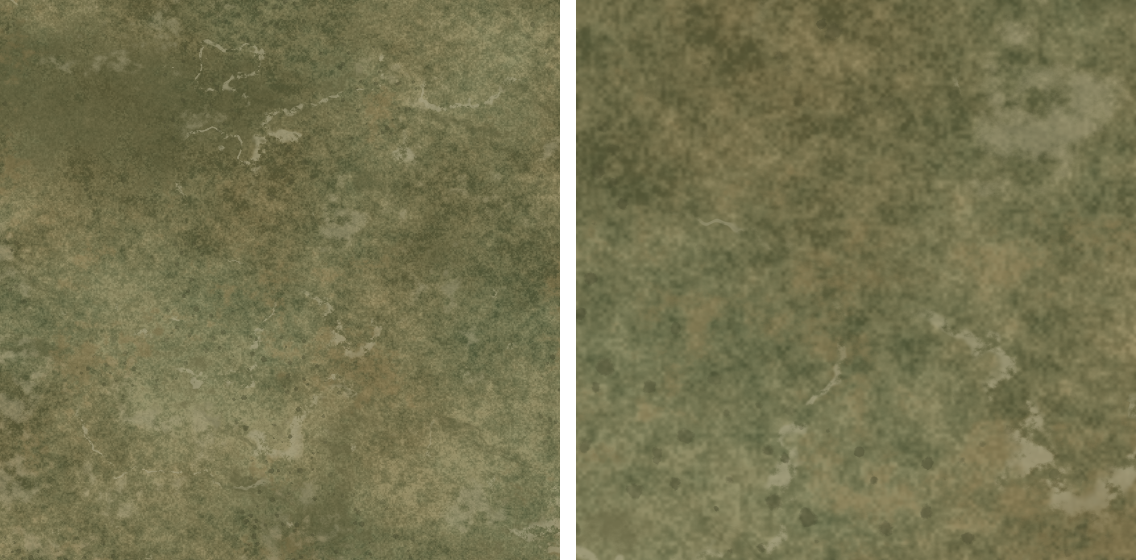
Left, the full canvas; right, a detail of the centre.
Write a WebGL 1 fragment shader that draws this texture.

```glsl
precision highp float;
// Weathered olive plaster: warped fractal noise sets the broad mottling and
// crisp grain, masked layers add dark moss, ochre stains, scuffs, broken pale
// veins and flaked chips, and scattered cells add small dark pits.

uniform vec2 u_resolution;

const vec3 MOSS = vec3(0.325, 0.328, 0.205);
const vec3 OLIVE = vec3(0.460, 0.450, 0.308);
const vec3 SAND = vec3(0.595, 0.572, 0.418);
const vec3 OCHRE = vec3(0.540, 0.465, 0.305);
const vec3 CHALK = vec3(0.670, 0.650, 0.530);
const vec3 PIT = vec3(0.260, 0.260, 0.165);

float hash(vec2 p) {
  vec3 q = fract(vec3(p.xyx) * 0.1031);
  q += dot(q, q.yzx + 33.33);
  return fract((q.x + q.y) * q.z);
}

float noise(vec2 p) {
  vec2 cell = floor(p);
  vec2 f = fract(p);
  f = f * f * (3.0 - 2.0 * f);
  float low = mix(hash(cell), hash(cell + vec2(1.0, 0.0)), f.x);
  float high = mix(hash(cell + vec2(0.0, 1.0)), hash(cell + 1.0), f.x);
  return mix(low, high, f.y);
}

mat2 rotation(float angle) {
  float c = cos(angle);
  float s = sin(angle);
  return mat2(c, s, -s, c);
}

// Fractal noise, normalised to the range 0 to 1.
float fbm(vec2 p) {
  float sum = 0.0;
  float weight = 0.5;
  float total = 0.0;
  mat2 turn = rotation(0.65);
  for (int i = 0; i < 6; i++) {
    sum += weight * noise(p);
    total += weight;
    p = turn * p * 2.03 + 17.3;
    weight *= 0.56;
  }
  return sum / total;
}

// Ragged round spots, one candidate per cell; share is the filled fraction.
float spots(vec2 p, float share, float radius, float ragged) {
  float cover = 0.0;
  for (int y = -1; y <= 1; y++) {
    for (int x = -1; x <= 1; x++) {
      vec2 cell = floor(p) + vec2(float(x), float(y));
      vec2 centre = cell + vec2(hash(cell + 3.1), hash(cell + 8.7));
      float size = radius * mix(0.4, 1.0, hash(cell + 21.3));
      float dist = length(p - centre) + ragged * radius;
      float spot = 1.0 - smoothstep(size * 0.45, size, dist);
      cover = max(cover, spot * step(hash(cell + 41.9), share));
    }
  }
  return cover;
}

// Thin contour of a noise field, kept only where the mask is high.
float vein(vec2 p, float width, float mask) {
  float line = abs(noise(p) - 0.5);
  return (1.0 - smoothstep(width * 0.3, width, line)) * mask;
}

void main() {
  vec2 uv = gl_FragCoord.xy / min(u_resolution.x, u_resolution.y);
  vec2 warp = vec2(fbm(uv * 5.0 + 4.0), fbm(uv * 5.0 + 31.0)) - 0.5;
  vec2 p = uv + 0.13 * warp;

  // Mottling from broad clouds down to grain
  float broad = fbm(p * vec2(2.6, 3.4) + 7.0) - 0.5;
  float medium = fbm(uv * vec2(14.0, 18.0) + 51.0) - 0.5;
  float fine = fbm(uv * vec2(64.0, 76.0) + 13.0) - 0.5;
  float grain = noise(uv * 210.0) + 1.3 * noise(uv * 405.0 + 9.0) - 1.15;
  float tone = 0.49 + 1.0 * broad + 0.65 * medium + 0.75 * fine + 0.29 * grain;
  vec3 color = mix(MOSS, OLIVE, smoothstep(-0.12, 0.56, tone));
  color = mix(color, SAND, smoothstep(0.4, 1.06, tone));

  // Drift between green and brown
  float hue = fbm(p * 4.5 + 83.0) - 0.53 + 0.5 * fine;
  color += hue * vec3(0.055, -0.015, -0.03);

  // Dark moss with crumbled edges, and slanted scuffs
  float moss = smoothstep(0.54, 0.74, fbm(p * 3.6 + 121.0) + 0.4 * fine + 0.25 * medium);
  color = mix(color, MOSS, 0.55 * moss);
  vec2 slant = rotation(0.4) * p;
  float scuff = smoothstep(0.56, 0.8, fbm(slant * vec2(9.0, 46.0) + 67.0));
  color = mix(color, MOSS, 0.45 * scuff * smoothstep(0.4, 0.65, noise(p * 4.0 + 91.0)));

  // Ochre stains and faint chalky bloom
  float stain = smoothstep(0.6, 0.78, fbm(p * 6.0 + 203.0) + 0.45 * fine);
  color = mix(color, OCHRE, 0.38 * stain);
  float bloom = smoothstep(0.64, 0.82, fbm(p * 8.0 + 157.0) + 0.35 * fine);
  color = mix(color, CHALK, 0.38 * bloom);

  // Broken pale veins and flaked chips
  float worn = smoothstep(0.64, 0.8, noise(uv * 5.0 + 38.0) + 0.4 * medium);
  float broken = smoothstep(-0.1, 0.1, fine + 0.5 * medium + 0.08 * grain);
  float veins = vein(p * 8.0 + 1.2 * warp + 15.0, 0.034, worn * broken);
  float chips = spots(uv * 14.0 + 2.5 * warp, 0.1, 0.22, 2.6 * fine + medium);
  color = mix(color, CHALK, 0.6 * max(veins, chips * broken));

  // Small dark pits, gathered in patches
  float gather = smoothstep(0.3, 0.7, noise(uv * 6.0 + 72.0));
  float pits = spots(uv * 68.0, 0.25, 0.34, 2.4 * fine);
  color = mix(color, PIT, 0.4 * pits * gather);

  gl_FragColor = vec4(clamp(color, 0.0, 1.0), 1.0);
}
```
